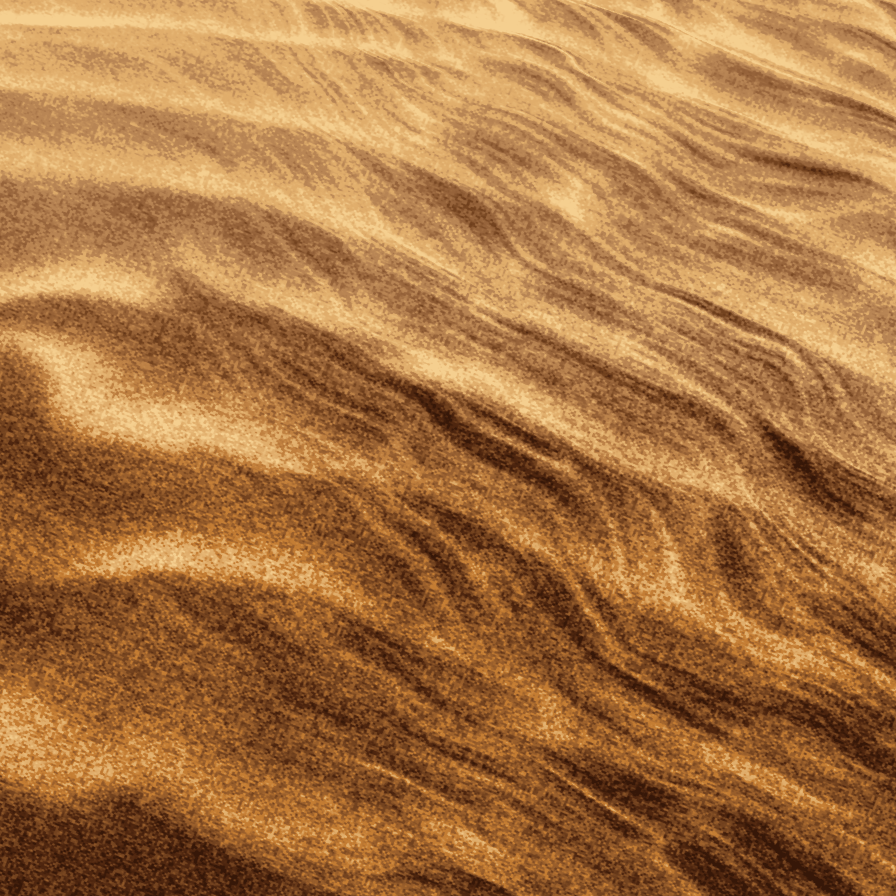
Give the GLSL for this texture, as a Shadertoy shader.

```glsl
// Wind-blown sand seen at a low angle: dune ripples shrink towards the top,
// with thin scalloped crests, soft hollows, diagonal wind streaks and grain.
// Two warped ripple layers are blended so that crests fade, fork and merge.

float hash(vec2 p) {
    vec3 q = fract(vec3(p.xyx) * 0.1031);
    q += dot(q, q.yzx + 33.33);
    return fract((q.x + q.y) * q.z);
}

// Smooth value noise, 0 to 1
float noise(vec2 p) {
    vec2 cell = floor(p);
    vec2 f = p - cell;
    f = f * f * f * (f * (f * 6.0 - 15.0) + 10.0);
    float low = mix(hash(cell), hash(cell + vec2(1, 0)), f.x);
    float high = mix(hash(cell + vec2(0, 1)), hash(cell + vec2(1, 1)), f.x);
    return mix(low, high, f.y);
}

// Ripple count below the top edge; spacing widens towards the viewer
float ripplePhase(vec2 uv) {
    float depth = 1.0 - uv.y;
    float slant = 0.8 * uv.x + (0.6 + 2.2 * uv.y) * uv.x * uv.x;
    return 4.0 * log(1.0 + 5.0 * depth) - slant;
}

// Brightness of one ripple: sharp fall below the crest, slow rise to the next
float rippleProfile(float phase) {
    float f = fract(phase);
    float rise = smoothstep(0.33, 1.0, f);
    return 1.0 - smoothstep(0.0, 0.20, f) + mix(rise, rise * rise * rise, 0.65);
}

float rippleLayer(float x, float phase, float seed) {
    vec2 p = vec2(x * 4.2 + phase * 0.5, phase * 0.62) + seed;
    float warp = 0.76 * noise(p) + 0.18 * noise(p * 2.3 + 7.0);
    float crest = rippleProfile(phase + warp + seed * 0.37);
    return crest * mix(0.5, 1.3, noise(vec2(x * 4.5, phase * 0.9) + seed + 30.0));
}

float ripples(vec2 uv) {
    float phase = ripplePhase(uv);
    float first = rippleLayer(uv.x, phase, 3.0);
    float second = rippleLayer(uv.x, phase, 18.6);
    float blend = noise(vec2(uv.x * 3.2, phase * 0.6) + 41.0);
    return mix(first, second, smoothstep(0.38, 0.62, blend));
}

// Position along and across the wind, which runs down to the right;
// lines crowd together with distance
vec2 windFrame(vec2 uv, float bend) {
    float along = dot(uv, vec2(0.83, -0.56));
    float across = dot(uv, vec2(0.56, 0.83));
    across += 0.09 * noise(uv * 4.0 + 11.0) + 0.025 * noise(uv * 10.0 + 3.0);
    across += 0.015 * bend;
    return vec2(along, across * (0.8 + 0.25 * across));
}

// Thin bright ridges drawn out along the wind, centred near zero
float windRidge(vec2 windPos, vec2 scale, float seed) {
    float ridge = 1.0 - abs(2.0 * noise(windPos * scale + seed) - 1.0);
    return ridge * ridge - 0.42;
}

// Three widths of streak, about -0.5 to 0.5
float streaks(vec2 windPos) {
    float broad = windRidge(windPos, vec2(4.0, 15.0), 5.0);
    float medium = windRidge(windPos, vec2(6.0, 36.0), 23.0);
    float fine = noise(windPos * vec2(11.0, 125.0) + 47.0) - 0.5;
    return 0.36 * broad + 0.40 * medium + 0.42 * fine;
}

// Grains slightly longer along the wind than across it
float grain(vec2 uv) {
    vec2 p = vec2(dot(uv, vec2(0.93, -0.37)), dot(uv, vec2(0.37, 0.93)));
    float fine = noise(p * vec2(350.0, 450.0) + 400.0) - 0.5;
    float coarse = noise(p * vec2(165.0, 250.0) + 260.0) - 0.5;
    return fine + 0.5 * coarse;
}

// Sand colours from deep shade to sunlit crest
vec3 sandColor(float tone, float amber) {
    const vec3 shade = vec3(0.21, 0.09, 0.03);
    const vec3 umber = vec3(0.31, 0.15, 0.06);
    const vec3 brown = vec3(0.45, 0.26, 0.12);
    const vec3 dryTan = vec3(0.59, 0.39, 0.23);
    const vec3 warmTan = vec3(0.60, 0.37, 0.17);
    const vec3 dusty = vec3(0.72, 0.52, 0.33);
    const vec3 orange = vec3(0.77, 0.49, 0.20);
    const vec3 pale = vec3(0.88, 0.68, 0.42);
    const vec3 glow = vec3(0.96, 0.81, 0.56);
    vec3 c = mix(shade, umber, smoothstep(-0.18, 0.02, tone));
    c = mix(c, brown, smoothstep(0.02, 0.21, tone));
    c = mix(c, mix(dryTan, warmTan, amber), smoothstep(0.21, 0.42, tone));
    c = mix(c, mix(dusty, orange, amber), smoothstep(0.42, 0.62, tone));
    c = mix(c, pale, smoothstep(0.64, 0.85, tone));
    return mix(c, glow, smoothstep(0.86, 1.15, tone));
}

void mainImage(out vec4 fragColor, in vec2 fragCoord) {
    vec2 uv = fragCoord / iResolution.xy;
    float far = smoothstep(0.45, 1.0, uv.y);
    float side = smoothstep(0.1, 0.6, uv.x);

    // Broad light: brighter with distance, with loose patches of shade
    float light = mix(0.20, 0.80, uv.y) + 0.08 * far;
    light += 0.20 * (noise(uv * vec2(4.0, 6.0) + 90.0) - 0.5);

    // Dune relief, flatter in the distance and where the wind streaks rule
    float relief = ripples(uv);
    float height = mix(0.56, 0.40, far) * mix(1.0, 0.85, side);
    float tone = light + height * (relief - 0.33);

    // Wind streaks, strongest on the right and in the hollows
    float shelter = 1.0 - 0.4 * min(relief, 1.0);
    tone += mix(0.25, 0.95, side) * shelter * streaks(windFrame(uv, relief));

    // Grains stand out more in the foreground
    tone += mix(0.46, 0.20, smoothstep(0.35, 1.0, uv.y)) * grain(uv);

    float amber = 1.0 - smoothstep(0.42, 0.8, uv.y + 0.2 * uv.x);
    fragColor = vec4(sandColor(tone, amber), 1.0);
}
```
